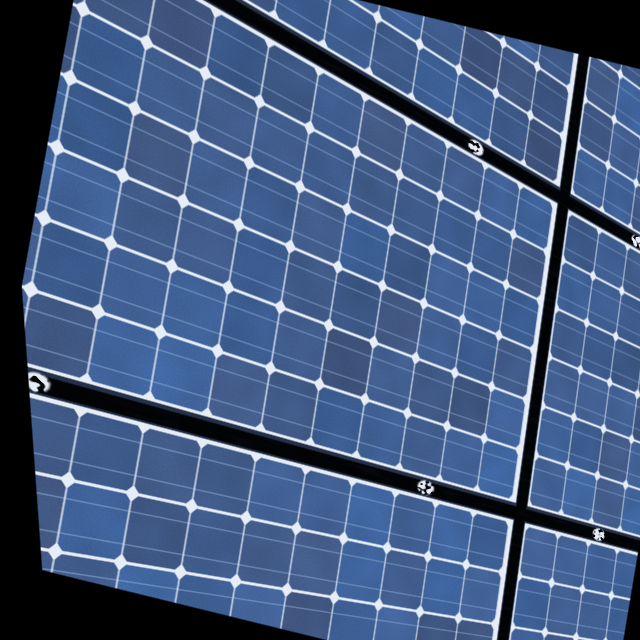
A WebGL 1 fragment shader for this pattern:

```glsl
precision highp float;
// Tilted solar panels in perspective: square cells, white grid, busbars and dark mounting gaps.

uniform vec2 u_resolution;

const vec2 CELLS = vec2(12.0, 6.0);      // cells per panel
const vec2 GAP = vec2(0.5, 0.4);         // gap between panels, in cells
const vec2 PANEL_START = vec2(-2.0, 0.0);
const vec3 WHITE = vec3(0.90, 0.93, 0.97);
const vec3 BLACK = vec3(0.008, 0.01, 0.018);

vec2 hash2(vec2 p) {
  vec3 q = fract(p.xyx * vec3(0.1031, 0.1030, 0.0973));
  q += dot(q, q.yzx + 33.33);
  return fract((q.xx + q.yz) * q.zy);
}

float gradientDot(vec2 corner, vec2 offset) {
  return dot(hash2(corner) * 2.0 - 1.0, offset);
}

float gradientNoise(vec2 p) {
  vec2 i = floor(p), f = fract(p);
  vec2 s = f * f * f * (f * (f * 6.0 - 15.0) + 10.0);
  vec2 e = vec2(1.0, 0.0);
  float low = mix(gradientDot(i, f), gradientDot(i + e, f - e), s.x);
  float high = mix(gradientDot(i + e.yx, f - e.yx), gradientDot(i + 1.0, f - 1.0), s.x);
  return mix(low, high, s.y);
}

// Inverse perspective: canvas (y down) to cell coordinates.
vec2 canvasToCells(vec2 p) {
  vec3 rowX = vec3(0.10506, -0.01982, 0.14394);
  vec3 rowY = vec3(0.05269, 0.10217, -0.08844);
  vec3 rowW = vec3(0.04169, -0.00612, 0.96442);
  vec3 q = p.x * cross(rowY, rowW) + p.y * cross(rowW, rowX) + cross(rowX, rowY);
  return q.xy / q.z;
}

// Coverage of a line of given half width, faded when thinner than the filter.
float lineCover(float d, float halfWidth, float blur) {
  float cover = clamp((halfWidth - abs(d)) / blur + 0.5, 0.0, 1.0);
  return min(cover, 2.0 * halfWidth / blur);
}

// Coverage of the panel rectangle grown by low and high margins.
float panelCover(vec2 p, vec2 low, vec2 high, vec2 blur) {
  vec2 c = clamp((p + low) / blur + 0.5, 0.0, 1.0)
         * clamp((CELLS + high - p) / blur + 0.5, 0.0, 1.0);
  return c.x * c.y;
}

// Coverage of the half plane to the right of a to b, with y down.
float sideCover(vec2 p, vec2 a, vec2 b, float blur) {
  vec2 along = normalize(b - a);
  float d = along.x * (p.y - a.y) - along.y * (p.x - a.x);
  return clamp(d / blur + 0.5, 0.0, 1.0);
}

vec3 siliconColor(vec2 id, vec2 cell, vec2 p) {
  vec2 rnd = hash2(id + 7.3);
  vec3 color = mix(vec3(0.255, 0.325, 0.475), vec3(0.235, 0.375, 0.59), 0.2 + 0.8 * rnd.x);
  color *= 0.95 + 0.12 * rnd.y + 0.06 * (p.y - 0.4);
  return color * (1.0 + 0.10 * gradientNoise(cell * 1.7) + 0.07 * gradientNoise(cell * 32.0));
}

vec3 cellColor(vec2 local, vec2 id, vec2 cell, vec2 p, vec2 blur) {
  vec2 f = fract(local) - 0.5;
  vec2 toGrid = 0.5 - abs(f);
  vec3 color = siliconColor(id, cell, p);
  // Two busbars per cell
  float bus = lineCover(abs(f.y) - 0.24, 0.008, blur.y);
  color = mix(color, vec3(0.53, 0.66, 0.82), bus * 0.75);
  // White backing shows between cells and at their rounded corners
  float rowLine = lineCover(toGrid.y, 0.023, blur.y);
  float columnLine = lineCover(toGrid.x, 0.017, blur.x) * 0.72;
  float corner = clamp((length(f) - 0.622) / max(blur.x, blur.y) + 0.5, 0.0, 1.0);
  return mix(color, WHITE, max(max(rowLine, columnLine), corner));
}

// Metal clamps in the horizontal gaps
float clampCover(vec2 local, vec2 cell) {
  float across = local.y > CELLS.y * 0.5 ? local.y - CELLS.y - GAP.y * 0.5 : local.y + GAP.y * 0.5;
  vec2 d = vec2(abs(local.x - 6.0) - 3.7, across);
  float body = 1.0 - smoothstep(0.75, 1.1, length(d / vec2(0.22, 0.14)));
  return body * smoothstep(-0.2, 0.12, gradientNoise(cell * vec2(9.0, 14.0)) + 0.06);
}

void main() {
  vec2 p = gl_FragCoord.xy / u_resolution;
  p.y = 1.0 - p.y;
  vec2 texel = 1.0 / u_resolution;
  vec2 cell = canvasToCells(p);
  vec2 blur = 1.3 * (abs(canvasToCells(p + vec2(texel.x, 0.0)) - cell)
            + abs(canvasToCells(p + vec2(0.0, texel.y)) - cell));

  // Repeat panels with their gaps
  vec2 shifted = cell - PANEL_START + GAP * 0.5;
  vec2 local = mod(shifted, CELLS + GAP) - GAP * 0.5;
  vec2 id = floor(shifted / (CELLS + GAP)) * 17.0 + floor(local);

  // Gap, frame, white border, then cells
  vec3 color = BLACK + vec3(0.03, 0.05, 0.08) * max(gradientNoise(cell * vec2(1.5, 16.0)), 0.0);
  color = mix(color, vec3(0.14, 0.19, 0.28), panelCover(local, vec2(0.06, 0.07), vec2(0.15, 0.09), blur));
  color = mix(color, WHITE, clampCover(local, cell));
  color = mix(color, WHITE, panelCover(local, vec2(0.035, 0.04), vec2(0.12, 0.025), blur));
  color = mix(color, cellColor(local, id, cell, p, blur), panelCover(local, vec2(0.0), vec2(0.0), blur));

  // Slanted black margins
  float soft = 1.5 * max(texel.x, texel.y);
  float view = sideCover(p, vec2(0.034, 0.447), vec2(0.115, 0.0), soft)
             * sideCover(p, vec2(0.066, 0.891), vec2(0.034, 0.447), soft)
             * sideCover(p, vec2(0.51, 1.0), vec2(0.066, 0.891), soft)
             * sideCover(p, vec2(0.56, 0.0), vec2(1.0, 0.108), soft)
             * sideCover(p, vec2(1.0, 0.845), vec2(0.974, 1.0), soft);
  gl_FragColor = vec4(color * view, 1.0);
}
```
